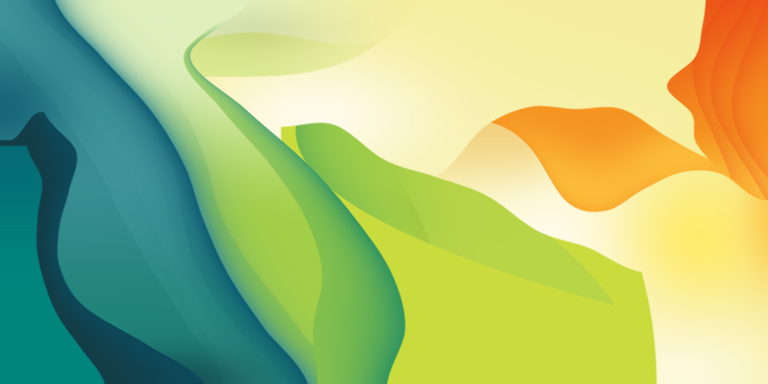
Give the GLSL for this background, as a WebGL 1 fragment shader.

```glsl
precision highp float;
// Flowing waves: teal and lime folds, an amber wing and a red plume on cream.
uniform vec2 u_resolution;

const vec2 CANVAS = vec2(200, 100); // layout units
const float EDGE = 0.32;            // half width of a smoothed edge
const float TEAL_STEP = 0.022;      // brightness change of a teal layer

const vec3 CREAM = vec3(0.96, 0.935, 0.63);
const vec3 WHITE = vec3(1, 0.985, 0.92);
const vec3 YELLOW = vec3(1, 0.92, 0.4);
const vec3 AMBER = vec3(0.99, 0.76, 0.24);
const vec3 PEACH = vec3(0.94, 0.78, 0.44);
const vec3 ORANGE = vec3(0.96, 0.58, 0.13);
const vec3 RED = vec3(0.91, 0.24, 0.08);
const vec3 MIST = vec3(0.88, 0.94, 0.74);
const vec3 LIME = vec3(0.64, 0.81, 0.28);
const vec3 BRIGHT_LIME = vec3(0.79, 0.86, 0.24);
const vec3 LEAF = vec3(0.36, 0.68, 0.33);
const vec3 JADE = vec3(0.1, 0.53, 0.4);
const vec3 TEAL = vec3(0.13, 0.52, 0.48);
const vec3 STEEL = vec3(0.23, 0.56, 0.58);
const vec3 DEEP_BLUE = vec3(0.03, 0.33, 0.43);
const vec3 LAGOON = vec3(0, 0.52, 0.49);
const vec3 INK = vec3(0.07, 0.24, 0.28);

// Catmull-Rom weights for knots at signed distance x
vec4 weights(vec4 x) {
  vec4 d = abs(x);
  vec4 near = (1.5 * d - 2.5) * d * d + 1.0;
  vec4 far = ((2.5 - 0.5 * d) * d - 4.0) * d + 2.0;
  return mix(mix(near, far, step(1.0, d)), vec4(0), step(2.0, d));
}

// Smooth curve through eight knots spread evenly from start to end
float curve(float t, float start, float end, vec4 a, vec4 b) {
  float s = 7.0 * clamp((t - start) / (end - start), 0.0, 1.0);
  vec4 wa = weights(vec4(0, 1, 2, 3) - s);
  vec4 wb = weights(vec4(4, 5, 6, 7) - s);
  return (dot(a, wa) + dot(b, wb)) / dot(wa + wb, vec4(1));
}

float cover(float d) { return smoothstep(-EDGE, EDGE, d); }
float square(float x) { return x * x; }
float fade(float d, float rate) { return exp(-max(d, 0.0) * rate); }

float glow(vec2 p, vec2 center, vec2 radius) {
  vec2 q = (p - center) / radius;
  return exp(-dot(q, q));
}

vec3 backdrop(vec2 p) {
  vec3 col = mix(CREAM, WHITE, glow(p, vec2(82, 69), vec2(32, 17)));
  col = mix(col, WHITE, glow(p, vec2(145, 36), vec2(30, 24)));
  col = mix(col, WHITE, 0.8 * glow(p, vec2(178, 2), vec2(26, 18)));
  col = mix(col, YELLOW, 0.9 * glow(p, vec2(182, 38), vec2(19, 17)));
  col = mix(col, AMBER, 0.8 * glow(p, vec2(202, 44), vec2(8, 17)));
  // Translucent cloud
  float rim = 80.0 + 20.0 * pow(max(p.x - 56.0, 0.0) / 54.0, 3.5);
  float right = smoothstep(60.0, 110.0, p.x);
  vec3 cloud = mix(MIST, CREAM, right);
  float fold = 90.0 + 1.5 * sin(p.x * 0.12) - p.y;
  cloud = mix(cloud, BRIGHT_LIME, 0.38 * cover(fold) * (1.0 - right));
  cloud -= 0.07 * glow(p, vec2(66, 92), vec2(22, 6));
  return mix(col, cloud, 0.9 * cover(p.y - rim));
}

vec3 wing(vec3 col, vec2 p) {
  float top = curve(p.x, 113.8, 197.9, vec4(54.4, 66.7, 72.1, 71.6), vec4(71.6, 64.3, 58.3, 57));
  float low = curve(p.x, 127.6, 197.9, vec4(68.2, 62, 47.4, 45.1), vec4(50.8, 55.2, 54.7, 48.2));
  float under = cover(top - p.y);
  float veil = cover(p.x - 113.8) * smoothstep(46.0, 68.0, p.y) * (1.0 - smoothstep(135.0, 150.0, p.x));
  col = mix(col, PEACH, 0.75 * under * veil);
  vec3 body = mix(AMBER, ORANGE, smoothstep(50.0, 71.0, p.y + 3.0 * sin(p.x * 0.13)));
  body = mix(body, ORANGE, 0.55 * fade(p.y - low, 0.35));
  body = mix(body, AMBER, 0.6 * glow(p, vec2(177, 59), vec2(12, 7)));
  return mix(col, body, under * cover(p.y - low) * cover(p.x - 127.6));
}

vec3 plume(vec3 col, vec2 p) {
  float left = curve(p.y, 47.9, 100.0, vec4(197.9, 188, 181.3, 180.2), vec4(173.7, 181, 182.8, 183.8));
  vec3 body = mix(AMBER, ORANGE, smoothstep(48.0, 68.0, p.y));
  body = mix(body, RED, 0.75 * smoothstep(62.0, 108.0, p.y + 0.4 * (190.0 - p.x)));
  for (int i = 0; i < 3; i++) {
    float k = float(i);
    float crease = p.x - 182.0 - 5.0 * k - 0.012 * square(78.0 - p.y) - 2.0 * sin(p.y * 0.13 + k);
    body = mix(body, RED, 0.28 * cover(crease) * fade(crease, 0.25));
  }
  return mix(col, body, cover(p.x - left) * cover(p.y - 47.9));
}

vec3 limeBody(vec3 col, vec2 p) {
  float top = curve(p.x, 73.7, 166.7, vec4(67, 67.5, 58.3, 53.9), vec4(49, 39.8, 35.4, 29.2));
  float mask = cover(top - p.y) * cover(171.0 - 0.0046 * p.y * p.y - p.x) * cover(p.x - 73.2);
  float left = p.x - 77.0 - 0.04 * square(p.y - 66.0);
  float right = 166.7 - 0.0158 * p.y * p.y - p.x;
  vec3 face = mix(LIME, vec3(0.72, 0.83, 0.28), smoothstep(90.0, 125.0, p.x));
  face = mix(face, LEAF, 0.75 * fade(left, 0.13) * smoothstep(35.0, 60.0, p.y));
  float crease = 115.0 - 0.009 * square(p.y - 18.0) - p.x;
  face -= 0.035 * cover(crease) * fade(crease, 0.2) * (1.0 - smoothstep(45.0, 54.0, p.y));
  return mix(col, mix(BRIGHT_LIME, face, cover(left) * cover(right)), mask);
}

vec3 ribbon(vec3 col, vec2 p, float crest) {
  float right = curve(p.y, 0.0, 100.0, vec4(100.8, 105.5, 102.1, 92.7), vec4(80.2, 64.1, 49.5, 65.1));
  float left = curve(p.y, 0.0, 100.0, vec4(82.8, 81.5, 83.9, 79.7), vec4(70.3, 57.8, 47.9, 62.5));
  float high = smoothstep(40.0, 88.0, p.y);
  float e = p.x - crest;
  vec3 sheet = mix(LIME, MIST, high);
  sheet = mix(sheet, LEAF, 0.3 * cover(7.0 + 2.0 * sin(p.y * 0.1) - e) * (1.0 - high));
  sheet = mix(sheet, STEEL, 0.85 * fade(e, 0.23));
  float across = clamp((p.x - left) / max(right - left, 0.5), 0.0, 1.0);
  vec3 band = mix(mix(LIME, LEAF, 0.45 + 0.4 * across), JADE, 0.7 * across * square(across));
  band = mix(band, MIST, 0.35 * high);
  sheet = mix(sheet, band, cover(p.x - left) * (1.0 - smoothstep(88.0, 96.0, p.y)));
  return mix(col, sheet, cover(right - p.x));
}

vec3 tealFold(vec3 col, vec2 p, float crest) {
  float d = crest - p.x;
  vec3 body = mix(TEAL, STEEL, smoothstep(15.0, 55.0, p.y));
  for (int i = 0; i < 4; i++) {
    float k = float(i);
    body += TEAL_STEP * (1.0 - 0.7 * k) * cover(d - 5.0 - 5.5 * k - 2.5 * sin(p.y * 0.07 + k));
  }
  body = mix(body, DEEP_BLUE, 0.85 * fade(d, 0.2));
  body = mix(body, DEEP_BLUE, 0.7 * glow(p, vec2(0, 72), vec2(16, 13)));
  body = mix(body, INK, 0.7 * glow(p, vec2(46, 0), vec2(22, 9)));
  // Dark hook around a hollow
  float outer = curve(p.y, 0.0, 70.8, vec4(53.4, 38.5, 21.9, 15.6), vec4(15.4, 18, 19.8, 11.5));
  float inner = curve(p.y, 0.0, 62.0, vec4(27.3, 21.4, 15.1, 11.5), vec4(9.6, 9.9, 10.9, 7));
  float top = 63.5 + 7.3 * smoothstep(2.6, 10.4, p.x);
  vec3 hook = mix(INK, DEEP_BLUE, 0.5 * smoothstep(inner, outer + 1.0, p.x));
  body = mix(body, hook, cover(outer - p.x) * cover(top - p.y));
  vec3 hollow = mix(LAGOON, DEEP_BLUE, 0.5 * smoothstep(25.0, 62.0, p.y));
  body = mix(body, hollow, cover(inner - p.x) * cover(62.0 - p.y));
  return mix(col, body, cover(d));
}

void main() {
  vec2 p = gl_FragCoord.xy / u_resolution * CANVAS;
  float crest = curve(p.y, 0.0, 100.0, vec4(80.2, 69, 59.4, 52.9), vec4(47.9, 39.1, 26, 14.3));
  vec3 col = plume(wing(backdrop(p), p), p);
  col = ribbon(limeBody(col, p), p, crest);
  gl_FragColor = vec4(tealFold(col, p, crest), 1);
}
```
